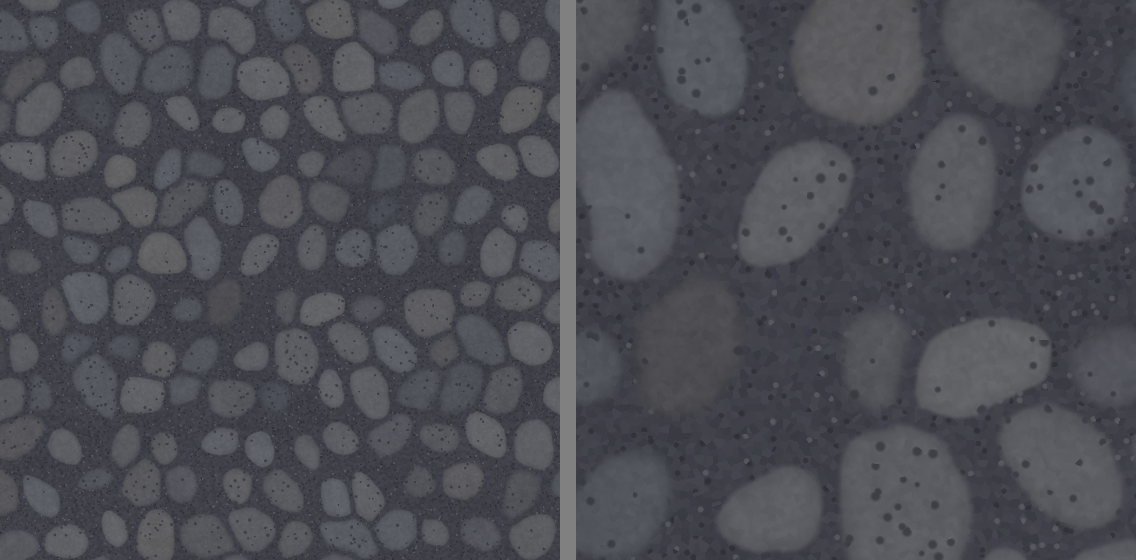
Left: the whole. Right: its middle third, enlarged.
Write a three.js fragment shader that draws this texture.

```glsl
varying vec2 vUv;

const float STONES_ACROSS = 12.0;
const float JITTER = 0.46;
const float RADIUS_MIN = 0.30;
const float RADIUS_MAX = 0.57;
const float STRETCH_MAX = 1.75;
const float EGG = 0.55;
const float HALF_GAP = 0.055;
const float CORNER_ROUNDING = 0.09;
const float EDGE_SHARP = 0.022;
const float EDGE_BURIED = 0.06;
const float GRAIN_SCALE = 230.0;
const float PIT_SCALE = 125.0;
const float MOTTLE_SCALE = 62.0;

const vec3 GROUND = vec3(0.247, 0.252, 0.285);
const vec3 STONE_DARK = vec3(0.285, 0.291, 0.320);
const vec3 STONE_LIGHT = vec3(0.380, 0.386, 0.405);
const vec3 PIT = vec3(0.205, 0.210, 0.235);
const vec3 LIGHT_SPECK = vec3(0.40, 0.40, 0.42);
const vec3 WARM_SHIFT = vec3(0.016, 0.002, -0.016);

vec2 hash2(vec2 p) {
  return fract(sin(vec2(dot(p, vec2(127.1, 311.7)), dot(p, vec2(269.5, 183.3)))) * 43758.545);
}

// Cellular noise: distance to the nearest point, and two random values of its cell
vec3 cellular(vec2 p) {
  vec2 base = floor(p);
  vec3 nearest = vec3(9.0, 0.0, 0.0);
  for (int j = -1; j <= 1; j++) {
    for (int i = -1; i <= 1; i++) {
      vec2 cell = base + vec2(float(i), float(j));
      float d = length(cell + hash2(cell) - p);
      if (d < nearest.x) nearest = vec3(d, hash2(cell + 57.3));
    }
  }
  return nearest;
}

// Layered sines, turned at each octave
vec2 waves(vec2 p) {
  vec2 sum = vec2(0.0);
  float amp = 0.5;
  for (int k = 0; k < 4; k++) {
    p = mat2(0.8, 0.6, -0.6, 0.8) * p * 1.9 + 1.7;
    sum += amp * sin(p.yx + 1.3 * sin(p));
    amp *= 0.55;
  }
  return sum;
}

float smoothMax(float a, float b, float k) {
  float h = max(k - abs(a - b), 0.0) / k;
  return max(a, b) + 0.25 * h * h * k;
}

// Signed distance to one egg-shaped pebble of the given cell
float pebble(vec2 q, vec2 cell) {
  vec2 form = hash2(cell + 11.7);
  vec2 turn = hash2(cell + 29.1);
  float angle = 3.14159 * turn.x;
  float stretch = sqrt(mix(1.05, STRETCH_MAX, form.y));
  vec2 r = mix(RADIUS_MIN, RADIUS_MAX, form.x) * vec2(stretch, 1.0 / stretch);
  q = mat2(cos(angle), -sin(angle), sin(angle), cos(angle)) * q;
  q.y *= 1.0 + EGG * (turn.y - 0.5) * clamp(q.x / r.x, -1.0, 1.0);
  float k = length(q / r);
  return k * (k - 1.0) / (length(q / (r * r)) + 0.0001);
}

// Distance to the packed pebbles, and the cell of the nearest one
vec3 pebbles(vec2 p) {
  float first = 9.0;
  float second = 9.0;
  vec2 owner = vec2(0.0);
  for (int j = -2; j <= 2; j++) {
    float row = floor(p.y) + float(j);
    float stagger = 0.5 * mod(row, 2.0);
    for (int i = -2; i <= 2; i++) {
      vec2 cell = vec2(floor(p.x - stagger) + float(i), row);
      vec2 center = cell + vec2(stagger, 0.0) + 0.5 + JITTER * (hash2(cell) - 0.5);
      float d = pebble(p - center, cell);
      if (d < first) {
        second = first;
        first = d;
        owner = cell;
      } else {
        second = min(second, d);
      }
    }
  }
  float border = 0.5 * (first - second) + HALF_GAP;
  return vec3(smoothMax(first, border, CORNER_ROUNDING), owner);
}

void main() {
  vec2 p = vUv * STONES_ACROSS;
  vec3 shape = pebbles(p + 0.045 * waves(p * 1.6));
  vec2 tone = hash2(shape.yz + 71.9);
  vec2 wear = hash2(shape.yz + 93.5);

  vec3 grain = cellular(vUv * GRAIN_SCALE);
  vec3 pits = cellular(vUv * PIT_SCALE + 31.0);
  vec3 mottle = cellular(vUv * MOTTLE_SCALE + 0.6 * waves(vUv * 90.0));
  float stain = waves(p * 0.9 + 4.0).x;

  // Sandy ground with dark holes and a few bright grains
  vec3 ground = GROUND + 0.045 * (grain.y - 0.5) + 0.008 * stain;
  float dot1 = 1.0 - smoothstep(0.25, 0.55, grain.x);
  ground = mix(ground, LIGHT_SPECK, 0.6 * dot1 * step(0.95, grain.z));
  ground = mix(ground, PIT * 0.8, 0.6 * dot1 * step(grain.z, 0.10));

  // Stone faces: own tone, mottling, worn rim and pits
  vec3 stone = mix(STONE_DARK, STONE_LIGHT, sqrt(tone.x)) + WARM_SHIFT * (tone.y - 0.5);
  stone += 0.03 * (0.45 - mottle.x) + 0.022 * (grain.y - 0.5) + 0.012 * stain;
  stone *= mix(0.92, 1.0, smoothstep(0.0, 0.12, -shape.x));
  float pitSize = mix(0.15, 0.42, pits.z);
  float pit = 1.0 - smoothstep(pitSize * 0.5, pitSize + 0.12, pits.x);
  stone = mix(stone, PIT, 0.75 * pit * step(pits.y, 0.22 * wear.x));

  float soft = mix(EDGE_BURIED, EDGE_SHARP, sqrt(tone.x));
  float cover = 1.0 - smoothstep(-soft, soft, shape.x);
  gl_FragColor = vec4(mix(ground, stone, cover), 1.0);
}
```
